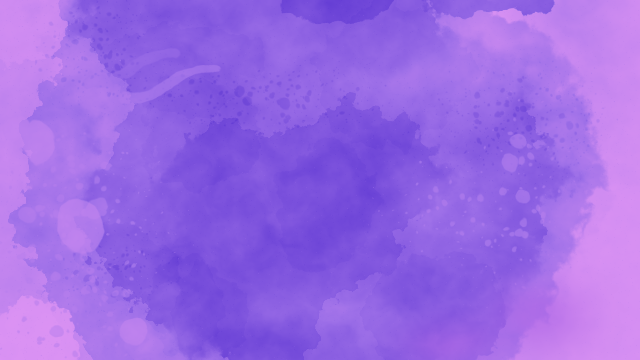
This background is drawn by a WebGL 1 fragment shader. Its source:

```glsl
precision highp float;
// Layered violet watercolour washes on a pink ground, with blots, spray and brush strokes.

uniform vec2 u_resolution;

#define DEEP vec3(0.40, 0.245, 0.835)
#define MIDDLE vec3(0.62, 0.44, 0.91)
#define PINK vec3(0.87, 0.58, 0.955)
#define MAGENTA vec3(0.68, 0.40, 0.90)
#define RAGGED 0.20
#define FRAY 0.10
#define CLOUD 0.36
#define MOTTLE 0.17
#define RIM 0.035
#define GRAIN 0.06

vec2 hash2(vec2 p) {
  p = vec2(dot(p, vec2(127.1, 311.7)), dot(p, vec2(269.5, 183.3)));
  return fract(sin(p) * 4375.85);
}

float gradientNoise(vec2 p) {
  vec2 i = floor(p), f = fract(p);
  vec2 u = f * f * f * (f * (f * 6.0 - 15.0) + 10.0);
  vec2 e = vec2(0.0, 1.0);
  float a = dot(hash2(i) * 2.0 - 1.0, f);
  float b = dot(hash2(i + e.yx) * 2.0 - 1.0, f - e.yx);
  float c = dot(hash2(i + e.xy) * 2.0 - 1.0, f - e.xy);
  float d = dot(hash2(i + e.yy) * 2.0 - 1.0, f - e.yy);
  return mix(mix(a, b, u.x), mix(c, d, u.x), u.y);
}

float fbm(vec2 p) {
  float sum = 0.0, amp = 0.5;
  for (int i = 0; i < 5; i++) {
    sum += amp * gradientNoise(p);
    p = mat2(1.6, 1.2, -1.2, 1.6) * p + 3.7;
    amp *= 0.5;
  }
  return sum;
}

// Approximate distance to an ellipse
float blot(vec2 p, vec2 center, vec2 radius) {
  return (length((p - center) / radius) - 1.0) * min(radius.x, radius.y);
}

float pool(vec2 p, vec2 center, vec2 radius) {
  vec2 q = (p - center) / radius;
  return exp(-dot(q, q));
}

float stroke(vec2 p, vec2 a, vec2 b, float width) {
  vec2 along = b - a;
  float h = clamp(dot(p - a, along) / dot(along, along), 0.0, 1.0);
  float bend = 0.012 * sin(h * 6.28);
  return length(p - a - along * h + vec2(0.0, bend)) - width * (1.1 - 0.4 * h);
}

// Lays one glaze over the tone, with pigment gathered at its rim
float glaze(float tone, float d, float pigment, float opacity, float soft) {
  float mask = smoothstep(soft, -soft, d) * opacity;
  return mix(tone, pigment, mask) - RIM * mask * exp(-abs(d) * 110.0);
}

// Scattered droplets, one per grid cell
float spray(vec2 p, float cells, float density) {
  vec2 g = p * cells, id = floor(g);
  float d = 1.0;
  for (int y = -1; y <= 1; y++) {
    for (int x = -1; x <= 1; x++) {
      vec2 cell = id + vec2(float(x), float(y));
      float size = hash2(cell + cells).x;
      float radius = 0.6 * size * size * size * density - 0.03;
      d = min(d, length(g - cell - hash2(cell + 9.3)) - radius);
    }
  }
  return d / cells;
}

void main() {
  vec2 p = gl_FragCoord.xy / u_resolution * vec2(1.7778, 1.0);
  float edge = max(0.0025, 1.0 / u_resolution.y);
  float broad = fbm(p * 4.5 + 2.0), fine = fbm(p * 19.0), mottle = fbm(p * 13.0 + 40.0);
  float fray = RAGGED * broad + FRAY * fine;
  vec2 w = p + 0.035 * vec2(fbm(p * 9.0 + 11.0), fbm(p * 9.0 + 31.0)) + 0.008 * vec2(fine, mottle);
  float lost = edge + 0.07 * smoothstep(-0.05, 0.25, gradientNoise(p * 3.3 + 8.0)); // edges that melt away

  // Ground and the nested washes, from pale to deep
  float tone = 0.78 + 0.13 * smoothstep(0.9, 1.7, p.x) - 0.15 * pool(p, vec2(1.6, 0.95), vec2(0.16, 0.3));
  tone = glaze(tone, blot(p, vec2(0.845, 0.5), vec2(0.81, 0.68)) + fray, 0.58, 0.95, edge + 0.02 * smoothstep(1.2, 1.6, p.x));
  float violet = min(blot(p, vec2(0.89, 0.456), vec2(0.65, 0.52)), blot(p, vec2(0.718, 0.95), vec2(0.49, 0.27)));
  tone = glaze(tone, violet + 0.06 * broad - 0.02, 0.42, 0.5, 0.04);
  tone = glaze(tone, violet + fray, 0.29, 0.8, lost);
  float core = min(blot(p, vec2(0.78, 0.387), vec2(0.34, 0.28)), blot(p, vec2(0.98, 0.52), vec2(0.26, 0.175)));
  core = min(core, blot(p, vec2(0.72, 0.08), vec2(0.16, 0.13)));
  tone = glaze(tone, core + fray, 0.17, 0.8, lost);
  tone = glaze(tone, blot(p, vec2(1.2, 0.13), vec2(0.19, 0.17)) + 0.6 * fray, 0.26, 0.6, edge);
  tone = glaze(tone, blot(p, vec2(0.9375, 1.0), vec2(0.12, 0.07)) + 0.5 * fray, 0.12, 0.85, edge);
  tone = glaze(tone, blot(p, vec2(1.36, 1.01), vec2(0.19, 0.06)) + 0.5 * fray, 0.22, 0.8, edge);

  // Faint overlapping sheets
  for (int i = 0; i < 7; i++) {
    vec2 h = hash2(vec2(float(i), 4.0));
    float sheet = blot(p, vec2(0.2 + 1.3 * h.x, 0.1 + 0.8 * h.y), 0.1 + 0.13 * h.yx);
    tone -= 0.045 * smoothstep(edge, -edge, sheet + 0.7 * fray);
  }

  // Soft lifted lights and cloudy pigment
  tone += 0.22 * pool(p, vec2(1.08, 0.77), vec2(0.22, 0.08)) + 0.22 * pool(p, vec2(1.33, 0.86), vec2(0.13, 0.13));
  tone += 0.20 * pool(p, vec2(1.24, 0.44), vec2(0.12, 0.09)) + 0.18 * pool(p, vec2(0.86, 0.14), vec2(0.2, 0.07));
  tone += 0.12 * pool(p, vec2(0.42, 0.6), vec2(0.15, 0.12));
  float cloud = fbm(w * vec2(4.5, 6.5) + 1.5 * broad + 17.0);
  tone += (CLOUD * cloud + MOTTLE * mottle) * (1.0 - 0.65 * smoothstep(0.55, 0.9, tone));

  // Pink corners
  tone = glaze(tone, blot(p, vec2(0.05, 0.97), vec2(0.12, 0.18)) + fray, 0.9, 0.8, edge);
  tone = glaze(tone, blot(p, vec2(0.09, 0.0), vec2(0.125, 0.17)) + 0.6 * fray, 0.99, 0.9, edge);
  tone = glaze(tone, blot(p, vec2(1.82, 0.14), vec2(0.28, 0.33)) + fray, 0.94, 0.85, 0.012);

  // Dark spray along the wash edges, pale drops at the sides
  float dark = pool(p, vec2(0.74, 0.73), vec2(0.28, 0.08)) + pool(p, vec2(1.45, 0.67), vec2(0.2, 0.13))
    + pool(p, vec2(0.25, 0.86), vec2(0.14, 0.12)) + 0.8 * pool(p, vec2(0.3, 0.25), vec2(0.15, 0.1));
  float specks = min(spray(w, 30.0, dark), spray(w, 62.0, dark));
  tone -= 0.14 * smoothstep(edge, -edge, specks);
  float pale = pool(p, vec2(0.2, 0.3), vec2(0.2, 0.35)) + 0.8 * pool(p, vec2(1.2, 0.42), vec2(0.13, 0.1))
    + 0.8 * pool(p, vec2(1.45, 0.45), vec2(0.12, 0.25));
  tone = glaze(tone, min(spray(w, 12.0, pale), spray(w, 34.0, pale)), 0.72, 0.55, edge);

  // Large translucent blots and two brush strokes
  float blots = min(blot(w, vec2(0.225, 0.37), vec2(0.068, 0.075)), blot(w, vec2(0.105, 0.605), vec2(0.05, 0.06)));
  blots = min(blots, min(blot(w, vec2(0.045, 0.64), vec2(0.036)), blot(w, vec2(0.37, 0.075), vec2(0.036))));
  tone = glaze(tone, blots, 0.8, 0.65, edge);
  tone = glaze(tone, stroke(w, vec2(0.35, 0.725), vec2(0.6, 0.815), 0.016), 0.66, 0.6, edge);
  tone = glaze(tone, stroke(w, vec2(0.25, 0.77), vec2(0.48, 0.85), 0.018), 0.57, 0.4, edge);

  // Paper grain and colour
  tone = clamp(tone + GRAIN * fine, 0.0, 1.0);
  vec3 color = mix(mix(DEEP, MIDDLE, min(tone * 2.0, 1.0)), PINK, max(tone * 2.0 - 1.0, 0.0));
  float blush = pool(p, vec2(1.5, 0.12), vec2(0.14, 0.1)) + pool(p, vec2(1.25, 0.04), vec2(0.12, 0.07));
  color = mix(color, MAGENTA, min(0.65 * blush * (1.0 + cloud), 1.0));
  gl_FragColor = vec4(color, 1.0);
}
```
